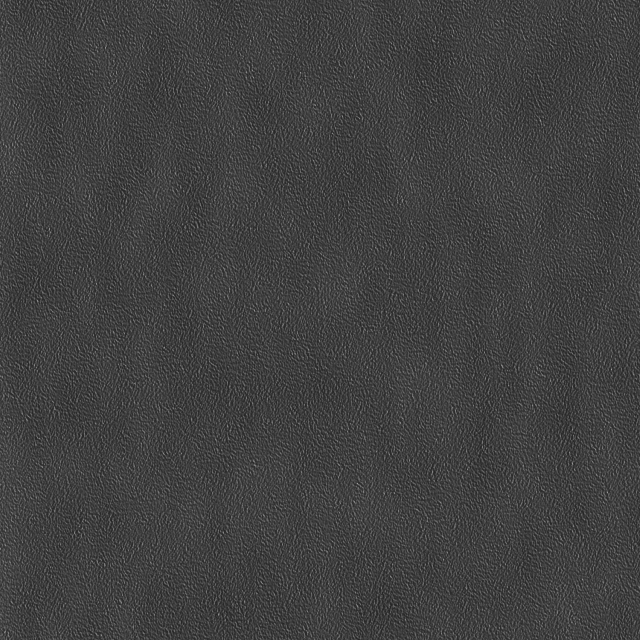
A three.js fragment shader for this texture:

```glsl
// Dark grey embossed leather with very fine, mostly upright grain and faint mottling.
varying vec2 vUv;

const float BASE_GREY = 0.244;
const float RELIEF = 0.185;                    // strength of light and shade
const float GLINT = 0.10;                      // extra lift of lit ridges
const vec2 GRAIN_CELLS = vec2(320.0, 215.0);   // grain cells across and up
const vec2 PORE_CELLS = vec2(420.0, 350.0);    // finer pebbling
const vec2 LIGHT_STEP = vec2(0.56, 0.20);      // emboss offset, in cells
const float LEAN = 0.36;                       // tilt of the grain, radians
const vec2 PATCH_CELLS = vec2(24.0, 14.0);     // areas of one grain direction
const vec2 MOTTLE_CELLS = vec2(15.0, 6.0);     // soft upright clouds
const float MOTTLE = 0.027;
const vec2 CLUSTER_CELLS = vec2(60.0, 46.0);   // spots of stronger relief
const float EDGE_GLOW = 0.018;                 // paler left border
const float TAU = 6.2831853;

float hash(vec2 cell) {
  vec3 q = fract(cell.xyx * vec3(0.1031, 0.1030, 0.0973));
  q += dot(q, q.yzx + 33.33);
  return fract((q.x + q.y) * q.z);
}

// Contribution of the random unit gradient at one lattice corner.
float corner(vec2 cell, vec2 offset) {
  float angle = TAU * hash(cell);
  return dot(vec2(cos(angle), sin(angle)), offset);
}

float gradientNoise(vec2 p) {
  vec2 cell = floor(p);
  vec2 f = p - cell;
  vec2 u = f * f * f * (f * (f * 6.0 - 15.0) + 10.0);
  vec2 right = vec2(1.0, 0.0);
  vec2 up = vec2(0.0, 1.0);
  float low = mix(corner(cell, f), corner(cell + right, f - right), u.x);
  float high = mix(corner(cell + up, f - up), corner(cell + 1.0, f - 1.0), u.x);
  return mix(low, high, u.y);
}

// Height difference along the light: lit slopes positive, shaded negative.
float emboss(vec2 p) {
  return gradientNoise(p + 0.5 * LIGHT_STEP) - gradientNoise(p - 0.5 * LIGHT_STEP);
}

vec2 rotate(vec2 p, float angle) {
  float c = cos(angle);
  float s = sin(angle);
  return vec2(c * p.x - s * p.y, s * p.x + c * p.y);
}

void main() {
  // Grain leaning left or right, chosen patch by patch
  float choice = gradientNoise(vUv * PATCH_CELLS + 7.3);
  float w = smoothstep(-0.25, 0.25, choice);
  float leftGrain = emboss(rotate(vUv, -LEAN) * GRAIN_CELLS + 41.7);
  float rightGrain = emboss(rotate(vUv, LEAN) * GRAIN_CELLS + 83.1);
  float grain = mix(leftGrain, rightGrain, w) / length(vec2(w, 1.0 - w));

  // Fine pebbling, and clusters where the relief is deeper
  float pores = emboss(vUv * PORE_CELLS + 19.4);
  float cluster = gradientNoise(vUv * CLUSTER_CELLS + 3.9);
  float relief = (0.88 * grain + 0.5 * pores) * (1.0 + 0.6 * cluster);

  // Broad tone
  float mottle = gradientNoise(vUv * MOTTLE_CELLS + 11.2)
               + 0.6 * gradientNoise(vUv * MOTTLE_CELLS * 2.3 + 27.8);
  float tone = BASE_GREY + MOTTLE * mottle;
  tone += EDGE_GLOW * (1.0 - smoothstep(0.0, 0.04, vUv.x));

  float grey = tone + RELIEF * relief + GLINT * relief * relief;
  gl_FragColor = vec4(vec3(clamp(grey, 0.09, 0.62)), 1.0);
}
```
